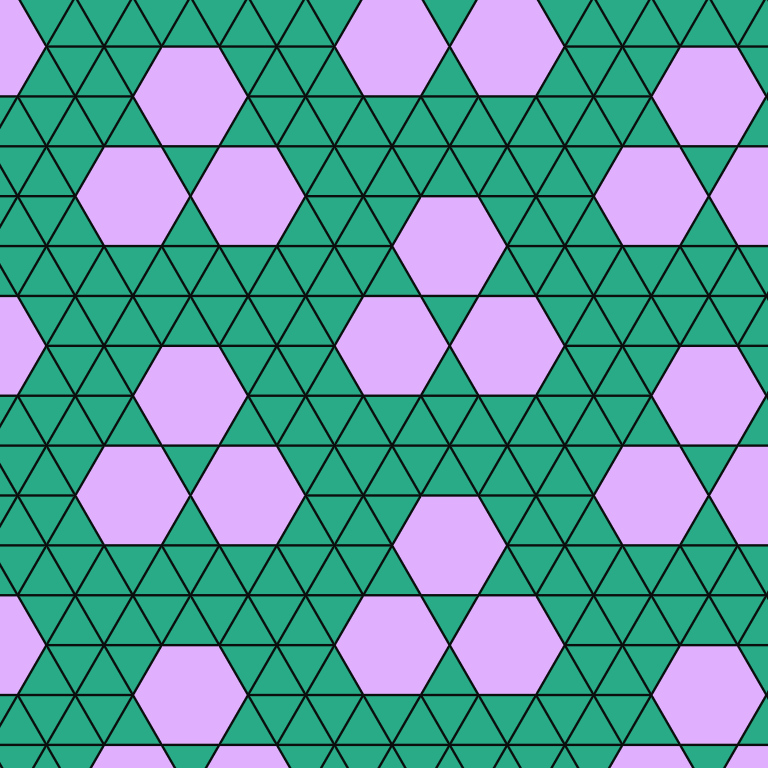
A Shadertoy shader for this pattern:

```glsl
const float EDGE = 0.075;                 // triangle side, in canvas heights
const float ROW = 0.8660254;              // triangle height for a unit side
const float HALF_LINE = 0.00155;
const vec2 ORIGIN = vec2(0.5855, 0.6796); // centre of one upper hexagon

const vec3 GREEN = vec3(0.16, 0.67, 0.53);
const vec3 LILAC = vec3(0.88, 0.69, 1.0);
const vec3 INK = vec3(0.04, 0.06, 0.055);

// Distance to the nearest of the parallel lines spaced one row apart
float stripeDistance(vec2 p, vec2 normal) {
    return abs(fract(dot(p, normal) / ROW + 0.5) - 0.5) * ROW;
}

float triangleGridDistance(vec2 p) {
    float level = stripeDistance(p, vec2(0.0, 1.0));
    float rising = stripeDistance(p, vec2(ROW, -0.5));
    float falling = stripeDistance(p, vec2(ROW, 0.5));
    return min(level, min(rising, falling));
}

// Signed distance to the sides of a flat-topped hexagon
float hexagonDistance(vec2 p, float apothem) {
    p = abs(p);
    return max(p.y, dot(p, vec2(ROW, 0.5))) - apothem;
}

vec2 wrapCentered(vec2 p, vec2 period) {
    return p - period * floor(p / period + 0.5);
}

// Three hexagons per cluster, clusters staggered by half a period
float clusterDistance(vec2 p) {
    vec2 period = vec2(9.0, 6.0 * ROW);
    float nearest = 1e3;
    for (int i = 0; i < 3; i++) {
        vec2 center = i == 0 ? vec2(0.0) : vec2(float(2 * i - 3), -2.0 * ROW);
        for (int k = 0; k < 2; k++) {
            vec2 local = wrapCentered(p - center - 0.5 * period * float(k), period);
            nearest = min(nearest, hexagonDistance(local, ROW));
        }
    }
    return nearest;
}

// Smoothed coverage of the region where the distance is negative
float coverage(float dist, float pixel) {
    return clamp(0.5 - dist / pixel, 0.0, 1.0);
}

void mainImage(out vec4 fragColor, in vec2 fragCoord) {
    vec2 p = (fragCoord / iResolution.y - ORIGIN) / EDGE;
    float pixel = 1.0 / (iResolution.y * EDGE);

    // Hexagons hide the grid inside them and keep only their outline
    float hexagon = clusterDistance(p);
    float line = hexagon < 0.0 ? -hexagon : triangleGridDistance(p);

    vec3 color = mix(GREEN, LILAC, coverage(hexagon, pixel));
    color = mix(color, INK, coverage(line - HALF_LINE / EDGE, pixel));
    fragColor = vec4(color, 1.0);
}
```
